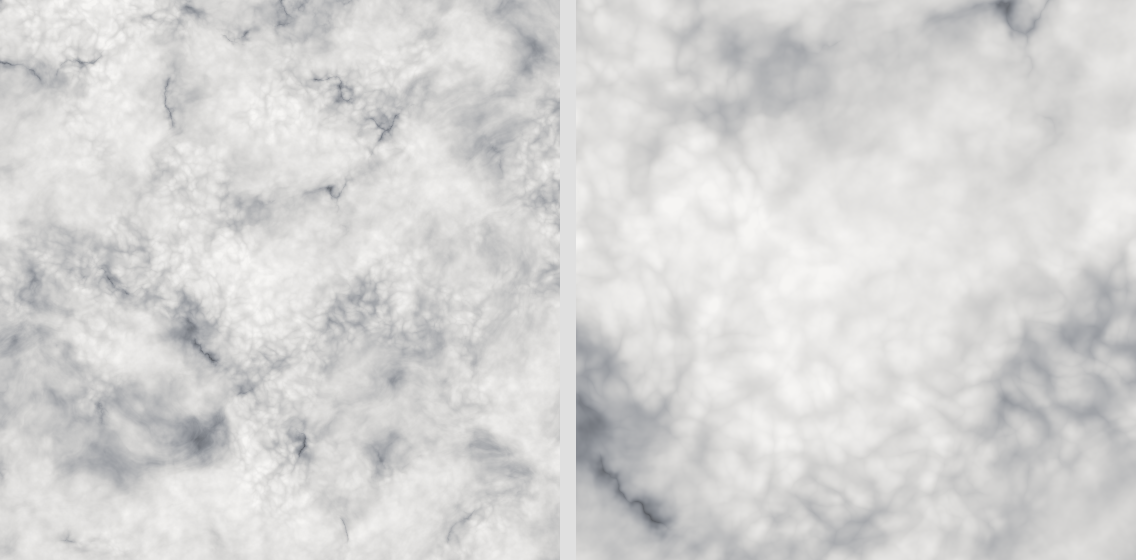
Left, the full canvas; right, a detail of the centre.
Give the GLSL for this texture, as a WebGL 1 fragment shader.

```glsl
precision highp float;

// A deck of pale, lumpy cloud seen from above, split by thin broken seams.
// Warped cellular noise makes mounds and seams; smaller cells make lumps and
// puffs, and layered value noise adds haze, fibres and grain.

uniform vec2 u_resolution;

const float CELL_SCALE = 3.6;     // mounds across the canvas
const float LUMP_SCALE = 10.0;    // lumps across the canvas
const float PUFF_SCALE = 40.0;    // small puffs across the canvas
const float WARP = 0.034;         // bending of mounds and seams
const float JAG = 0.0065;         // fine raggedness of edges
const float HAZE_GAIN = 0.55;
const float MOUND_GAIN = 1.35;
const float LUMP_GAIN = 1.1;
const float GRAIN_GAIN = 0.40;
const float FIBRE_GAIN = 0.28;
const float PUFF_GAIN = 1.1;
const float SEAM_GAIN = 1.5;
const float HALO_GAIN = 0.6;
const float SEAM_WIDTH = 0.04;    // in mound units
const float HALO_WIDTH = 0.25;
const float TOP_TONE = 0.945;
const float SHADE = 0.113;        // typical darkening below the top tone
const float CONTRAST = 0.64;
const float FINE_GRAIN = 0.012;   // light and dark specks, in tone
const float PUFF_LIGHT = 0.085;   // relief of the puffs, in tone
const vec3 SHADOW_TINT = vec3(0.965, 0.995, 1.05);
const vec3 LIGHT_TINT = vec3(1.004, 1.0, 0.993);

vec2 hash2(vec2 p) {
  vec3 h = fract(p.xyx * vec3(0.1031, 0.1030, 0.0973));
  h += dot(h, h.yzx + 33.33);
  return fract((h.xx + h.yz) * h.zy);
}

float valueNoise(vec2 p) {
  vec2 i = floor(p), f = p - i;
  f = f * f * f * (f * (f * 6.0 - 15.0) + 10.0);
  float low = mix(hash2(i).x, hash2(i + vec2(1.0, 0.0)).x, f.x);
  float high = mix(hash2(i + vec2(0.0, 1.0)).x, hash2(i + 1.0).x, f.x);
  return mix(low, high, f.y);
}

// Layered noise, scaled to about zero mean and unit deviation.
float fbm(vec2 p) {
  float sum = 0.0, amp = 0.5;
  for (int i = 0; i < 5; i++) {
    sum += amp * valueNoise(p);
    p = mat2(1.6, 1.2, -1.2, 1.6) * p + 17.3;
    amp *= 0.5;
  }
  return (sum - 0.484) / 0.127;
}

// Distances to the nearest and second nearest scattered points.
vec2 cellDistances(vec2 p) {
  vec2 i = floor(p), f = p - i;
  vec2 d = vec2(8.0);
  for (int y = -1; y <= 1; y++) {
    for (int x = -1; x <= 1; x++) {
      vec2 g = vec2(float(x), float(y));
      float r = length(g + hash2(i + g) - f);
      d = r < d.x ? vec2(r, d.x) : vec2(d.x, min(d.y, r));
    }
  }
  return d;
}

float puffs(vec2 p) {
  return 1.0 - smoothstep(0.0, 0.85, cellDistances(p).x);
}

void main() {
  vec2 p = gl_FragCoord.xy / min(u_resolution.x, u_resolution.y);
  vec2 jitter = vec2(fbm(p * 22.0), fbm(p * 22.0 + 9.0));
  vec2 bend = vec2(fbm(p * 3.5 + 4.7), fbm(p * 3.5 + 31.9));
  vec2 q = p + WARP * bend;
  vec2 ragged = q + JAG * jitter;

  // Mounds, the lumps on them and the broken gaps between
  vec2 cell = cellDistances(ragged * CELL_SCALE + 11.0);
  float gap = cell.y - cell.x;
  float mound = smoothstep(0.0, 0.7, gap);
  float lump = cellDistances(ragged * LUMP_SCALE + 3.0).x;
  float openness = smoothstep(-0.1, 1.5, fbm(p * 4.5 + 52.0));
  float breaks = smoothstep(-0.8, 0.9, fbm(p * 19.0 + 14.0));
  float seam = exp(-gap / SEAM_WIDTH) * openness * breaks;
  float halo = exp(-gap / HALO_WIDTH) * openness;

  // Patches of small round puffs, thickest beside the seams
  vec2 r = p + 0.6 * JAG * jitter;
  float puff = 0.6 * puffs(r * PUFF_SCALE) + 0.4 * puffs(r * PUFF_SCALE * 1.9 + 5.0);
  float patches = smoothstep(-0.6, 1.5, fbm(p * 6.0 + 77.0));
  patches = clamp(patches + 0.5 * halo, 0.0, 1.0);

  // Haze, grain and slanted fibres
  float haze = fbm(q * 3.0 + 23.0);
  float grain = fbm(q * 15.0 + 61.0);
  vec2 along = mat2(0.88, -0.47, 0.47, 0.88) * q;
  float fibre = fbm(along * vec2(9.0, 26.0) + 40.0);

  float depth = HAZE_GAIN * haze + MOUND_GAIN * (0.42 - mound)
    + LUMP_GAIN * (lump - 0.45)
    + GRAIN_GAIN * grain + FIBRE_GAIN * (1.0 - patches) * fibre
    - PUFF_GAIN * patches * (puff - 0.42)
    + SEAM_GAIN * seam + HALO_GAIN * halo - 0.1;

  // Darkening grows steeply with depth, so only the seams go dark
  float shade = SHADE * exp(CONTRAST * depth);
  float tone = TOP_TONE - shade / (1.0 + 0.35 * shade);

  // Fine relief stays visible on the brightest mounds
  tone += FINE_GRAIN * fbm(p * 48.0 + 88.0);
  tone += PUFF_LIGHT * (0.25 + 0.75 * patches) * (puff - 0.42);
  tone = clamp(tone, 0.16, 0.96);

  vec3 tint = mix(SHADOW_TINT, LIGHT_TINT, smoothstep(0.45, 0.86, tone));
  gl_FragColor = vec4(clamp(tone * tint, 0.0, 1.0), 1.0);
}
```
